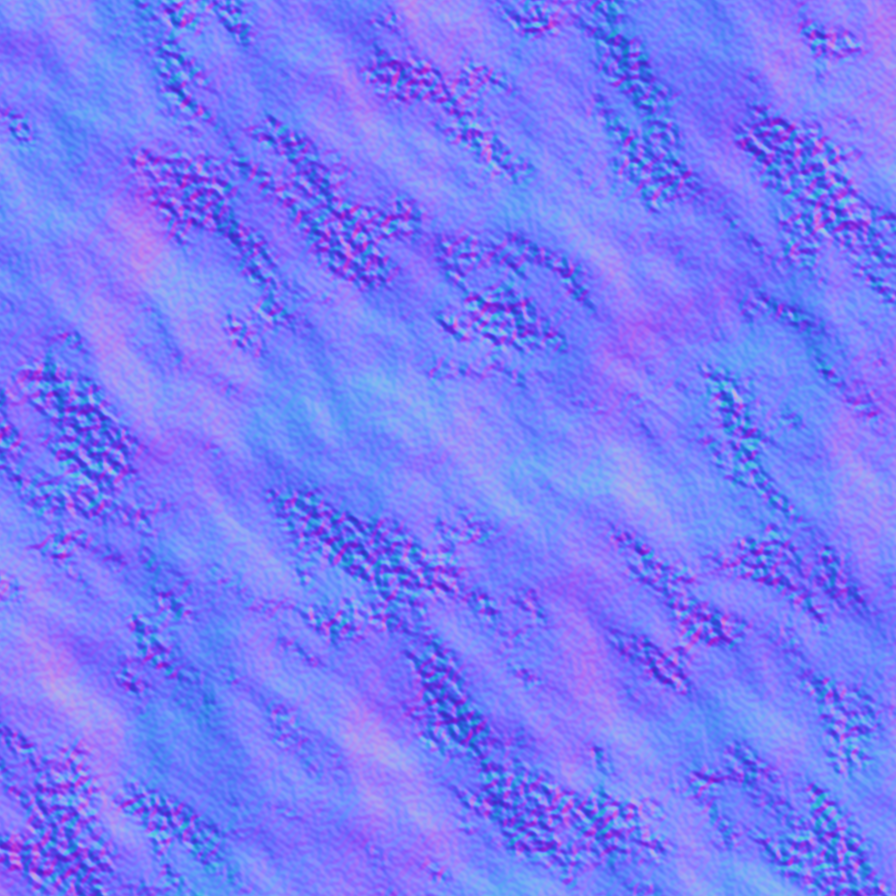
This texture map is drawn by a WebGL 1 fragment shader. Its source:

```glsl
precision highp float;

uniform vec2 u_resolution;

// Slopes are rise over run; frequencies are cells per canvas
const vec2 BASE_TILT = vec2(-0.05, -0.015);
const vec2 CLUMP_TILT = vec2(-0.05, -0.10);
const vec2 BAND_DIRECTION = vec2(0.64, -0.77);
const float BAND_STRETCH = 0.7;
const float BROAD_FREQUENCY = 5.0;
const float BROAD_SLOPE = 0.17;
const float BROAD_GAIN = 0.8;
const float CLUMP_FREQUENCY = 7.0;
const vec2 CLUMP_FACING = vec2(-1.0, -1.7);
const float CLUMP_START = 0.0;
const float CLUMP_FULL = 0.7;
const float PEBBLE_FREQUENCY = 78.0;
const float PEBBLE_SLOPE = 0.50;
const float FINE_FREQUENCY = 145.0;
const float FINE_SLOPE = 0.12;
const float FINE_IN_CLUMPS = 0.22;
const float STEP = 0.0015;

const mat2 OCTAVE_TURN = mat2(0.8, 0.6, -0.6, 0.8);

float hash(vec2 cell) {
  vec3 h = fract(cell.xyx * 0.1031);
  h += dot(h, h.yzx + 33.33);
  return fract((h.x + h.y) * h.z);
}

vec2 gradient(vec2 cell) {
  float angle = 6.2832 * hash(cell);
  return vec2(cos(angle), sin(angle));
}

float noise(vec2 p) {
  vec2 cell = floor(p);
  vec2 f = p - cell;
  vec2 blend = f * f * f * (f * (f * 6.0 - 15.0) + 10.0);
  vec2 right = vec2(1.0, 0.0);
  vec2 up = vec2(0.0, 1.0);
  float a = dot(gradient(cell), f);
  float b = dot(gradient(cell + right), f - right);
  float c = dot(gradient(cell + up), f - up);
  float d = dot(gradient(cell + 1.0), f - 1.0);
  return mix(mix(a, b, blend.x), mix(c, d, blend.x), blend.y);
}

// Soft swells drawn out along the band direction
float broadHeight(vec2 p) {
  vec2 across = vec2(-BAND_DIRECTION.y, BAND_DIRECTION.x);
  vec2 q = vec2(dot(p, across), dot(p, BAND_DIRECTION) * BAND_STRETCH);
  float height = 0.0;
  float frequency = BROAD_FREQUENCY;
  float slope = BROAD_SLOPE;
  for (int i = 0; i < 4; i++) {
    height += slope / frequency * noise(q * frequency + 17.3);
    q = OCTAVE_TURN * q;
    frequency *= 2.0;
    slope *= BROAD_GAIN;
  }
  return height;
}

// Pebbles inside the clumps, fine grit everywhere
float grainHeight(vec2 p, float clump) {
  float pebbles = noise(p * PEBBLE_FREQUENCY + 41.7) / PEBBLE_FREQUENCY;
  float grit = noise(OCTAVE_TURN * p * FINE_FREQUENCY + 230.1) / FINE_FREQUENCY;
  return PEBBLE_SLOPE * clump * pebbles
       + (FINE_SLOPE + FINE_IN_CLUMPS * clump) * grit;
}

void main() {
  vec2 p = gl_FragCoord.xy / min(u_resolution.x, u_resolution.y);
  vec2 dx = vec2(STEP, 0.0);
  vec2 dy = vec2(0.0, STEP);

  vec2 slope = vec2(broadHeight(p + dx) - broadHeight(p - dx),
                    broadHeight(p + dy) - broadHeight(p - dy)) / (2.0 * STEP);

  // Rough clumps gather on the swells that face down and left
  float cover = noise(p * CLUMP_FREQUENCY + 63.9)
              + 0.6 * noise(OCTAVE_TURN * p * CLUMP_FREQUENCY * 2.6 + 8.4)
              + dot(slope, CLUMP_FACING);
  float clump = smoothstep(CLUMP_START, CLUMP_FULL, cover);

  slope += vec2(grainHeight(p + dx, clump) - grainHeight(p - dx, clump),
                grainHeight(p + dy, clump) - grainHeight(p - dy, clump)) / (2.0 * STEP);
  slope += BASE_TILT + CLUMP_TILT * clump;

  // Pack the surface normal into colour
  vec3 normal = normalize(vec3(slope, 1.0));
  gl_FragColor = vec4(0.5 + 0.5 * normal, 1.0);
}
```
